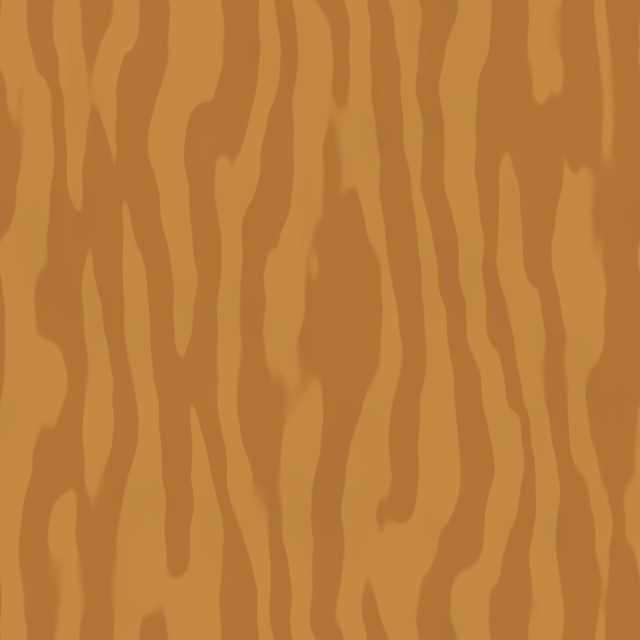
A WebGL 1 fragment shader for this texture:

```glsl
precision highp float;

uniform vec2 u_resolution;

const vec3 DARK_WOOD = vec3(0.695, 0.456, 0.217);
const vec3 LIGHT_WOOD = vec3(0.760, 0.532, 0.258);
const float STRIPES = 11.0;         // whole bands across the tile
const float STRIPE_STRENGTH = 0.55;
const float BEND = 1.0;             // slow sideways drift, in bands
const float KINK = 0.32;            // short sideways bends, in bands
const float THRESHOLD = 0.05;       // raises the share of dark wood
const float SHARP_EDGE = 0.075;
const float SOFT_EDGE = 0.26;
const float GLAZE = 0.14;           // strength of the faint overlaid strokes
const float MOTTLE = 0.018;
const float TAU = 6.2831853;

vec2 hash2(vec2 p) {
  vec3 q = fract(vec3(p.xyx) * vec3(0.1031, 0.1030, 0.0973));
  q += dot(q, q.yzx + 33.33);
  return fract((q.xx + q.yz) * q.zy);
}

vec2 gradient(vec2 cell, vec2 period, float seed) {
  float angle = TAU * hash2(mod(cell, period) + seed).x;
  return vec2(cos(angle), sin(angle));
}

// Gradient noise that wraps after a whole number of cells
float noise(vec2 uv, vec2 period, float seed) {
  vec2 p = uv * period;
  vec2 i = floor(p);
  vec2 f = p - i;
  vec2 w = f * f * f * (f * (f * 6.0 - 15.0) + 10.0);
  vec2 e = vec2(1.0, 0.0);
  float a = dot(gradient(i, period, seed), f);
  float b = dot(gradient(i + e.xy, period, seed), f - e.xy);
  float c = dot(gradient(i + e.yx, period, seed), f - e.yx);
  float d = dot(gradient(i + e.xx, period, seed), f - e.xx);
  return mix(mix(a, b, w.x), mix(c, d, w.x), w.y);
}

// Wavering vertical bands, broken into tapering strokes
float grain(vec2 uv, float seed) {
  float phase = STRIPES * uv.x
    + BEND * noise(uv, vec2(4.0, 2.0), seed)
    + KINK * noise(uv, vec2(7.0, 6.0), seed + 11.0);
  float bands = STRIPE_STRENGTH * sin(TAU * phase);
  float strokes = 1.15 * noise(uv, vec2(20.0, 4.0), seed + 23.0)
    + 0.80 * noise(uv, vec2(9.0, 3.0), seed + 37.0)
    + 0.38 * noise(uv, vec2(38.0, 9.0), seed + 41.0);
  return bands + strokes;
}

void main() {
  vec2 uv = gl_FragCoord.xy / u_resolution;

  // Slightly ragged outlines
  vec2 brushed = uv;
  brushed.x += 0.006 * noise(uv, vec2(12.0, 18.0), 53.0);
  brushed.y += 0.030 * noise(uv, vec2(24.0, 10.0), 59.0);

  // Crisp edges, smudged in places
  float smudge = smoothstep(0.12, 0.42, noise(uv, vec2(6.0, 6.0), 61.0));
  float edge = mix(SHARP_EDGE, SOFT_EDGE, smudge);
  float light = smoothstep(-edge, edge, grain(brushed, 3.0) - THRESHOLD);

  // Faint translucent strokes inside both tones
  float stroke = smoothstep(-0.1, 0.1, grain(brushed, 101.0) - 0.35);
  float patches = noise(brushed, vec2(10.0, 5.0), 71.0);
  float glaze = GLAZE * stroke * smoothstep(-0.15, 0.25, patches);
  light = mix(light, 0.5, glaze);

  // Gentle mottling
  float tone = noise(uv, vec2(5.0, 7.0), 79.0)
    + 0.5 * noise(brushed, vec2(30.0, 8.0), 83.0);
  vec3 color = mix(DARK_WOOD, LIGHT_WOOD, light) * (1.0 + MOTTLE * tone);
  gl_FragColor = vec4(color, 1.0);
}
```
